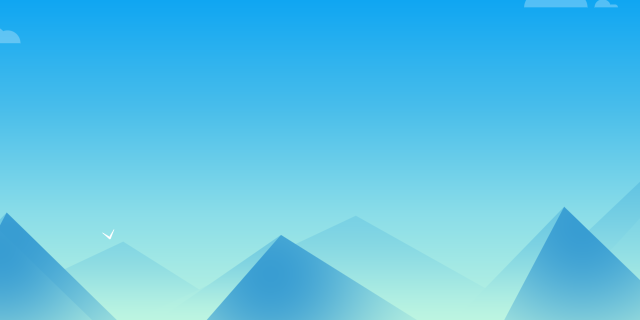
This background is drawn by a Shadertoy shader. Its source:

```glsl
const vec3 SKY_TOP   = vec3(0.06, 0.65, 0.95);
const vec3 SKY_UPPER = vec3(0.28, 0.74, 0.92);
const vec3 SKY_LOWER = vec3(0.54, 0.865, 0.91);
const vec3 SKY_BASE  = vec3(0.74, 0.96, 0.88);
const vec3 HAZE_BLUE = vec3(0.30, 0.70, 0.86);
const vec3 ROCK_BLUE = vec3(0.20, 0.60, 0.82);
const float LIT_FACE = 0.50;
const float CLOUD_ALPHA = 0.28;
const float CANVAS_ASPECT = 2.0;

// Antialiased coverage of a signed distance
float coverage(float d) {
    float pixel = 1.0 / iResolution.y;
    return 1.0 - smoothstep(-0.7 * pixel, 0.7 * pixel, d);
}

// Signed distance to a line through a point, positive above it
float aboveLine(vec2 q, float slope) {
    return (q.y - slope * q.x) / sqrt(1.0 + slope * slope);
}

// Capsule whose radius changes from a to b
float taperedSegment(vec2 p, vec2 a, vec2 b, float ra, float rb) {
    vec2 ab = b - a;
    float t = clamp(dot(p - a, ab) / dot(ab, ab), 0.0, 1.0);
    return length(p - a - ab * t) - mix(ra, rb, t);
}

float peakDistance(vec2 q, float leftSlope, float rightSlope) {
    return max(aboveLine(q, leftSlope), aboveLine(q, -rightSlope));
}

vec3 skyColor(float y) {
    vec3 c = mix(SKY_BASE, SKY_LOWER, clamp(y * 3.0, 0.0, 1.0));
    c = mix(c, SKY_UPPER, clamp(y * 3.0 - 1.0, 0.0, 1.0));
    return mix(c, SKY_TOP, clamp(y * 3.0 - 2.0, 0.0, 1.0));
}

// Hazy peak that dissolves towards the ground
vec3 farPeak(vec3 col, vec3 sky, vec2 p, vec2 apex, vec2 slopes, float strength) {
    float mask = coverage(peakDistance(p - apex, slopes.x, slopes.y));
    float fade = strength * smoothstep(0.0, apex.y, p.y);
    return mix(col, mix(sky, HAZE_BLUE, fade), mask);
}

// Two-faced peak: slopes hold left edge, ridge and right edge
vec3 nearPeak(vec3 col, vec3 sky, vec2 p, vec2 apex, vec3 slopes, vec2 core, float reach) {
    vec2 q = p - apex;
    float mask = coverage(peakDistance(q, slopes.x, slopes.z));
    float shadeMask = coverage(aboveLine(q, slopes.y));
    vec2 offset = (p - core) / reach;
    vec3 lit = mix(sky, HAZE_BLUE, LIT_FACE * smoothstep(0.0, apex.y, p.y));
    vec3 shaded = mix(sky, ROCK_BLUE, 0.95 * exp(-dot(offset, offset)));
    return mix(col, mix(lit, shaded, shadeMask), mask);
}

// Rounded puff along a base line, cut flat below it
float puff(vec2 p, float x0, float x1, float base, float radius) {
    float d = taperedSegment(p, vec2(x0, base), vec2(x1, base), radius, radius);
    return max(d, base - p.y);
}

float cloudDistance(vec2 p) {
    float d = puff(p, 1.683, 1.791, 0.977, 0.045);
    d = min(d, puff(p, 1.883, 1.884, 0.977, 0.025));
    d = min(d, puff(p, 1.890, 1.922, 0.977, 0.009));
    d = min(d, puff(p, 0.023, 0.024, 0.865, 0.040));
    return min(d, puff(p, -0.031, -0.030, 0.865, 0.055));
}

float birdDistance(vec2 p) {
    vec2 body = vec2(0.343, 0.256);
    float leftWing = taperedSegment(p, body, vec2(0.321, 0.272), 0.0035, 0.0008);
    float rightWing = taperedSegment(p, body, vec2(0.356, 0.282), 0.0035, 0.0008);
    return min(leftWing, rightWing);
}

void mainImage(out vec4 fragColor, in vec2 fragCoord) {
    vec2 p = fragCoord / iResolution.xy * vec2(CANVAS_ASPECT, 1.0);
    vec3 sky = skyColor(p.y);
    vec3 col = mix(sky, vec3(1.0), CLOUD_ALPHA * coverage(cloudDistance(p)));

    // Distant range
    col = farPeak(col, sky, p, vec2(0.385, 0.245), vec2(0.47, 0.63), 0.28);
    col = farPeak(col, sky, p, vec2(1.112, 0.326), vec2(0.47, 0.56), 0.30);
    col = farPeak(col, sky, p, vec2(2.100, 0.527), vec2(0.95, 0.95), 0.52);
    col = farPeak(col, sky, p, vec2(2.100, 0.427), vec2(1.09, 0.95), 0.28);

    // Foreground range
    col = nearPeak(col, sky, p, vec2(0.021, 0.336), vec3(1.03, 1.90, 0.977),
                   vec2(0.03, 0.26), 0.38);
    col = nearPeak(col, sky, p, vec2(-0.10, 0.376), vec3(1.03, 1.90, 0.97),
                   vec2(0.00, 0.22), 0.32);
    col = nearPeak(col, sky, p, vec2(0.878, 0.266), vec3(0.69, 1.146, 0.626),
                   vec2(0.846, 0.14), 0.33);
    col = nearPeak(col, sky, p, vec2(1.763, 0.354), vec3(1.03, 1.89, 0.967),
                   vec2(1.82, 0.29), 0.34);

    // Bird
    col = mix(col, vec3(1.0), coverage(birdDistance(p)));
    fragColor = vec4(col, 1.0);
}
```
